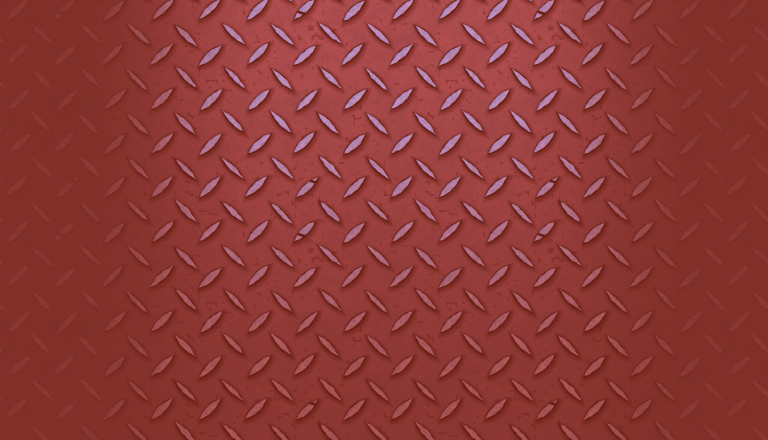
Write a WebGL 1 fragment shader that draws this texture.

```glsl
precision highp float;
uniform vec2 u_resolution;

const float ROW = 0.926; // row height, in column widths
const float TILE = 5.0;  // wear repeats every five columns and rows

float hash(vec2 p) {
    vec3 q = fract(vec3(p.xyx) * 0.1031);
    q += dot(q, q.yzx + 33.33);
    return fract((q.x + q.y) * q.z);
}

// Value noise wrapping with the wear tile
float noise(vec2 grid, float freq) {
    vec2 p = grid * freq;
    vec2 i = floor(p);
    vec2 f = fract(p);
    f = f * f * (3.0 - 2.0 * f);
    float period = TILE * freq;
    float a = hash(mod(i, period));
    float b = hash(mod(i + vec2(1.0, 0.0), period));
    float c = hash(mod(i + vec2(0.0, 1.0), period));
    float d = hash(mod(i + 1.0, period));
    return mix(mix(a, b, f.x), mix(c, d, f.x), f.y);
}

// Pointed lens lying along x
float lens(vec2 p, float halfLength, float halfWidth) {
    float radius = (halfLength * halfLength + halfWidth * halfWidth) / (2.0 * halfWidth);
    return length(vec2(p.x, abs(p.y) + radius - halfWidth)) - radius;
}

void main() {
    vec2 uv = gl_FragCoord.xy / u_resolution;
    vec2 grid = gl_FragCoord.xy / u_resolution.x * 16.0 / vec2(1.0, ROW);
    float px = 16.0 / u_resolution.x;
    float fromCentre = abs(uv.x - 0.51);

    // Spotlight from above, fading towards the sides
    float side = 1.0 - smoothstep(0.14, 0.42, fromCentre);
    float relief = 1.0 - smoothstep(0.25, 0.42, fromCentre);
    float glow = side * mix(0.22, 1.0, smoothstep(-0.05, 1.1, uv.y));
    vec3 paint = mix(vec3(0.505, 0.185, 0.16), vec3(0.68, 0.30, 0.31), glow);
    vec3 groove = vec3(0.40, 0.11, 0.06);

    // Mottling, grain and dark specks
    float blotch = noise(grid, 2.0) * 0.6 + noise(grid, 5.0) * 0.4;
    float grain = noise(grid, 22.0);
    vec3 color = paint * (1.0 + (0.03 + 0.09 * glow) * (blotch + 0.5 * grain - 0.75));
    float speck = smoothstep(0.76, 0.92, noise(grid + 1.7, 14.0)) * smoothstep(0.4, 0.7, blotch);
    color = mix(color, groove, 0.35 * speck * relief);

    vec3 sheen = mix(vec3(0.68, 0.34, 0.35), vec3(0.75, 0.58, 0.78),
                     smoothstep(0.1, 0.8, uv.y) * side);
    vec3 faceColor = mix(paint + vec3(0.07, 0.06, 0.06), sheen, relief);

    // Two interleaved sets of raised lozenges: rising, then falling
    for (int k = 0; k < 2; k++) {
        float falling = float(k);
        vec2 g = grid + mix(vec2(0.125, -0.163), vec2(-0.36, 0.377), falling);
        vec2 cell = mod(floor(g), TILE);
        vec2 seed = cell + 19.0 * falling;
        vec2 jitter = vec2(hash(seed), hash(seed + 7.3)) - 0.5;
        vec2 p = (fract(g) - 0.5) * vec2(1.0, ROW) - 0.07 * jitter;
        float angle = mix(0.76, -0.78, falling) + 0.08 * (hash(seed + 3.1) - 0.5);
        vec2 axis = vec2(cos(angle), sin(angle));
        vec2 across = vec2(-axis.y, axis.x);
        vec2 q = vec2(dot(p, axis), dot(p, across));
        float halfWidth = mix(0.083, 0.068, falling) + 0.012 * (hash(seed + 5.7) - 0.5);

        // Soft shadow below the lozenge
        vec2 s = p - vec2(0.02, -0.035);
        float shade = lens(vec2(dot(s, axis), dot(s, across)), 0.34, halfWidth + 0.02);
        color = mix(color, groove, 0.5 * relief * smoothstep(0.09, -0.03, shade));

        // Dark rim
        float rim = lens(q, 0.345, halfWidth + 0.016);
        color = mix(color, groove, mix(0.06, 0.82, relief) * smoothstep(px, -px, rim));

        // Bright worn face
        float face = lens(q - vec2(0.0, 0.01), 0.305, halfWidth - 0.014);
        face += 0.022 * (noise(grid, 12.0) - 0.5);
        float cover = smoothstep(0.7 * px, -0.7 * px, face);
        if (k == 0 && abs(cell.x - 1.0) < 0.5 && (cell.y > 3.5 || cell.y < 0.5)) {
            float cut = cell.y > 3.5 ? -0.1 : 0.18;
            cover *= smoothstep(0.015, 0.05, abs(q.x + 0.5 * q.y - cut));
        }
        float shine = 0.92 + 0.14 * grain - 0.8 * abs(q.y);
        color = mix(color, faceColor * shine, cover * mix(0.6, 0.95, relief));
    }

    gl_FragColor = vec4(color, 1.0);
}
```
